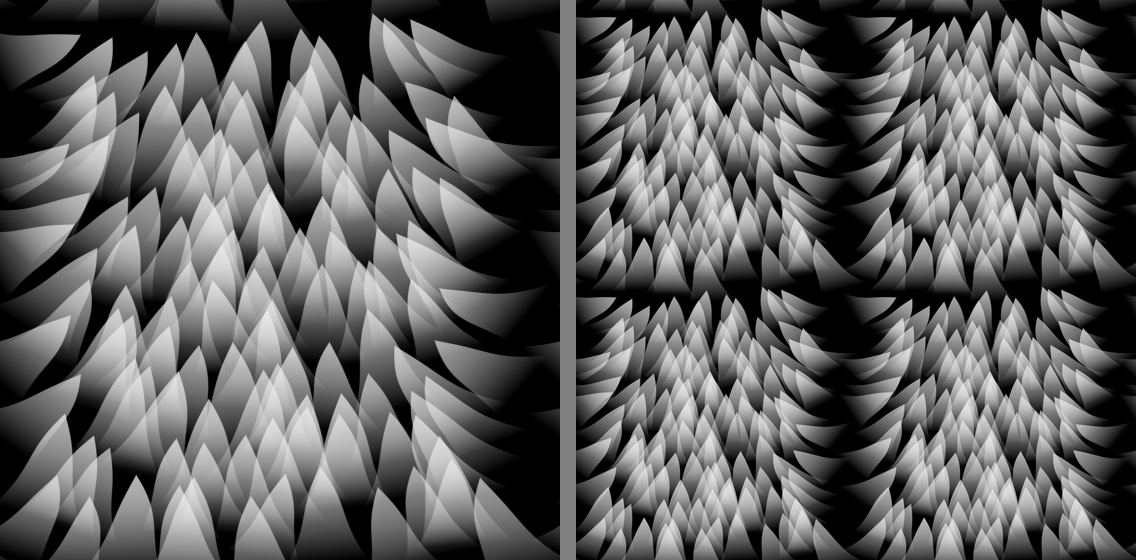
Left: one tile. Right: repeated 2 by 2.
Give the GLSL for this background, as a Shadertoy shader.

```glsl
// Translucent pale thorns scattered in rows, fading downward into black.

const int   ROWS = 10;
const int   COLUMNS = 12;
const float TOP_ROW = 0.94;         // height of the highest tips
const float BOTTOM_ROW = 0.15;      // height of the lowest tips
const float CENTER = 0.465;         // middle of the scattered band
const float SPREAD = 0.335;         // half width of the band
const float FOOT_SPREAD = 0.43;     // half width of the band in the last row
const vec2  JITTER = vec2(0.06, 0.075);
const vec2  LENGTH_RANGE = vec2(0.15, 0.20);
const vec2  OPACITY_RANGE = vec2(0.62, 0.76);
const float HALF_WIDTH = 0.42;      // half width of the base per unit of length
const float FLANK_WAVE = 0.06;      // rounds the tip and flares the base
const float FADE_POWER = 1.6;
const float WHITE = 0.94;
const float TAU = 6.2831853;

vec4 hash4(vec2 cell) {
    vec4 h = fract(cell.xyxy * vec4(0.1031, 0.1030, 0.0973, 0.1099));
    h += dot(h, h.wzxy + 33.33);
    return fract((h.xxyz + h.yzzw) * h.zywx);
}

// Opacity of one thorn; q is measured from its tip.
float thorn(vec2 q, float len, float tilt, float bend, float pixel) {
    vec2 axis = vec2(sin(tilt), -cos(tilt));
    float t = dot(q, axis) / len;
    if (t < 0.0 || t > 1.0) return 0.0;
    float across = dot(q, vec2(-axis.y, axis.x)) - bend * len * t * t;
    float flank = HALF_WIDTH * len * (t + FLANK_WAVE * sin(TAU * t));
    float cover = smoothstep(-pixel, pixel, flank - abs(across));
    return cover * (1.0 - pow(t, FADE_POWER));
}

void mainImage(out vec4 fragColor, in vec2 fragCoord) {
    vec2 p = fragCoord / iResolution.xy;
    float pixel = 0.9 / min(iResolution.x, iResolution.y);
    float unlit = 1.0;

    for (int row = 0; row < ROWS; row++) {
        float down = float(row) / float(ROWS - 1);
        float foot = smoothstep(0.75, 1.0, down);
        float spread = mix(SPREAD, FOOT_SPREAD, foot);

        for (int column = 0; column < COLUMNS; column++) {
            vec2 cell = vec2(column, row);
            vec4 place = hash4(cell + 7.0);
            vec4 form = hash4(cell + 53.0);

            // Jittered tip, with alternate rows shifted sideways
            float stagger = 0.25 + 0.5 * mod(cell.y, 2.0);
            float side = 2.0 * (cell.x + stagger) / float(COLUMNS) - 1.0;
            vec2 tip = vec2(CENTER + side * spread, mix(TOP_ROW, BOTTOM_ROW, down));
            tip += (place.xy - 0.5) * JITTER;

            // Bases swing outward near the sides of the band
            float flare = side * abs(side) * (1.0 - 0.7 * foot);
            float tilt = flare * (0.2 + 0.9 * place.z) + 0.4 * (place.w - 0.5);
            float bend = 0.35 * flare + 0.5 * (form.x - 0.5);

            // Shortest offset on the wrapped canvas
            vec2 q = fract(p - tip + 0.5) - 0.5;
            float len = mix(LENGTH_RANGE.x, LENGTH_RANGE.y, form.y);
            float opacity = mix(OPACITY_RANGE.x, OPACITY_RANGE.y, form.z);
            unlit *= 1.0 - opacity * thorn(q, len, tilt, bend, pixel);
        }
    }

    fragColor = vec4(vec3(WHITE * (1.0 - unlit)), 1.0);
}
```
